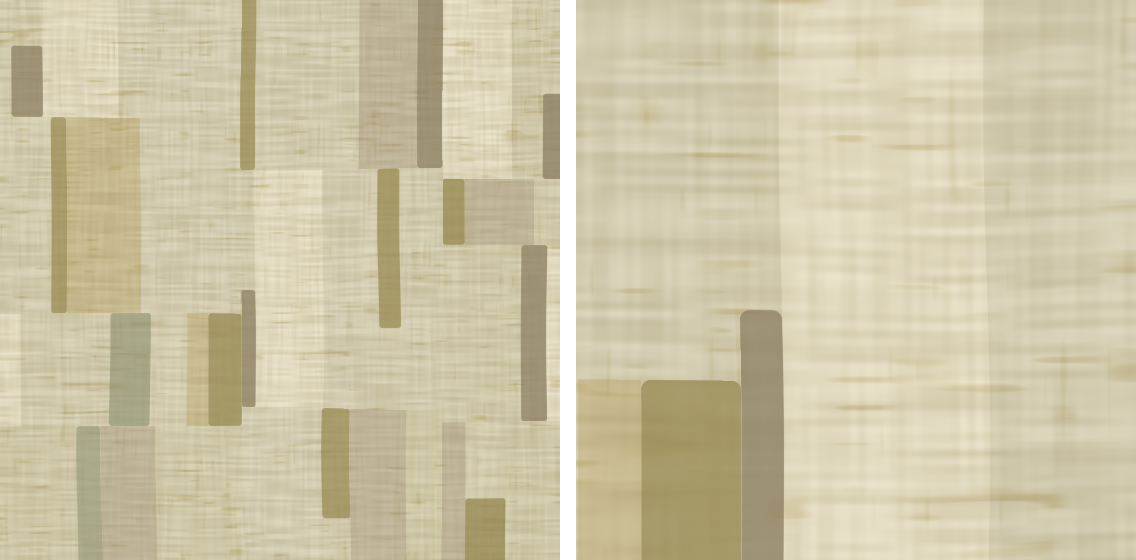
Left, the full canvas; right, a detail of the centre.
Reproduce this pattern procedurally as a WebGL 1 fragment shader.

```glsl
precision highp float;
// Patchwork of upright muted colour blocks on woven linen cloth.

#define SEED 4.0
#define ROW_JITTER 0.6
#define CORNER 0.006
#define WARP_AMOUNT 0.006
#define THREADS 210.0
#define WEFT_CONTRAST 0.085
#define WARP_CONTRAST 0.045
#define SLUB_STRENGTH 0.75
#define SHORT_SHARE 0.3

uniform vec2 u_resolution;

const vec3 GROUND = vec3(0.815, 0.785, 0.665);
const vec3 CREAM  = vec3(0.875, 0.842, 0.735);
const vec3 GREIGE = vec3(0.745, 0.703, 0.590);
const vec3 TAN    = vec3(0.775, 0.722, 0.552);
const vec3 TAUPE  = vec3(0.622, 0.577, 0.462);
const vec3 OLIVE  = vec3(0.645, 0.597, 0.405);
const vec3 SAGE   = vec3(0.655, 0.652, 0.525);

float hash(vec2 p) {
  vec3 q = fract(vec3(p.xyx) * 0.1031 + SEED * 0.137);
  q += dot(q, q.yzx + 33.33);
  return fract((q.x + q.y) * q.z);
}

float noise(vec2 p) {
  vec2 i = floor(p), f = fract(p);
  f = f * f * (3.0 - 2.0 * f);
  return mix(mix(hash(i), hash(i + vec2(1.0, 0.0)), f.x),
             mix(hash(i + vec2(0.0, 1.0)), hash(i + 1.0), f.x), f.y);
}

// Coverage of a box with rounded corners, given two opposite corners.
float block(vec2 p, vec2 lo, vec2 hi, float radius) {
  vec2 d = abs(p - 0.5 * (lo + hi)) - 0.5 * (hi - lo) + radius;
  float dist = length(max(d, 0.0)) + min(max(d.x, d.y), 0.0) - radius;
  float soft = 0.8 / min(u_resolution.x, u_resolution.y);
  return 1.0 - smoothstep(-soft, soft, dist);
}

// Outer edges lie beyond the canvas so that blocks run off it.
float columnEdge(float k) {
  return k < 0.5 ? -0.04 : k < 1.5 ? 0.43 : k < 2.5 ? 0.79 : 1.04;
}

float rowEdge(float column, float k, float rows) {
  if (k < 0.5) return -0.05;
  if (k > rows - 0.5) return 1.05;
  return (k + ROW_JITTER * (hash(vec2(column * 7.0 + 3.0, k + 20.0)) - 0.5)) / rows;
}

vec3 darkColor(float u) {
  return u < 0.42 ? TAUPE : u < 0.84 ? OLIVE : SAGE;
}

vec3 middleColor(float u) {
  return u < 0.38 ? CREAM : u < 0.74 ? GREIGE : TAN;
}

vec3 patchwork(vec2 p) {
  // Find the column and row that hold this point.
  float column = step(columnEdge(1.0), p.x) + step(columnEdge(2.0), p.x);
  float rows = column == 1.0 ? 3.0 : 4.0;
  float row = 0.0;
  for (int k = 1; k < 4; k++)
    if (float(k) < rows) row += step(rowEdge(column, float(k), rows), p.y);
  float bottom = rowEdge(column, row, rows);
  float top = rowEdge(column, row + 1.0, rows);
  float left = columnEdge(column), end = columnEdge(column + 1.0);
  float cell = column * 16.0 + row * 4.0;

  // Lay stripes from left to right: ground, dark and middle in shuffled threes.
  vec3 color = GROUND;
  for (int i = 0; i < 15; i++) {
    if (left >= end) break;
    float n = float(i), triple = floor(n / 3.0);
    vec2 id = vec2(cell + 5.0, n + 40.0);
    float turn = hash(vec2(cell + 90.0, triple)) < 0.5 ? 1.0 : 2.0;
    float start = floor(3.0 * hash(vec2(cell + 150.0, 11.0)));
    float kind = mod(mod(n, 3.0) * turn + start, 3.0);
    float u = fract((cell + triple) * 0.618034 + SEED * 0.21);
    float width = kind < 0.5 ? 0.12 : kind < 1.5 ? 0.043 : 0.08;
    float right = left + width * mix(0.45, 1.7, hash(id));
    if (end - right < 0.02) right = end;

    vec2 lo = vec2(left, bottom), hi = vec2(right, top);
    float tint = hash(id + 200.0) - 0.5;
    vec3 paint = GROUND + tint * vec3(0.02, 0.02, 0.045);
    if (kind > 1.5) paint = middleColor(u);
    else if (kind > 0.5) {
      paint = darkColor(u) + tint * 0.03;
      float cut = mix(bottom, top, 0.3 + 0.4 * hash(id + 300.0));
      float choice = hash(id + 400.0);
      if (choice < SHORT_SHARE * 0.5) lo.y = cut;
      else if (choice < SHORT_SHARE) hi.y = cut;
    }
    float radius = kind == 1.0 ? CORNER : 0.0;
    color = mix(color, paint, block(p, lo, hi, radius));
    left = right;
  }
  return color;
}

// Wavering threads, with stray yellow slubs, fainter on dark paint.
vec3 weave(vec3 color, vec2 p) {
  vec2 q = p + 0.005 * vec2(noise(p * vec2(14.0, 8.0)), noise(p.yx * vec2(14.0, 9.0)));
  float weft = noise(q * vec2(16.0, THREADS)) - 0.5;
  float warp = noise(q * vec2(THREADS, 12.0) + 70.0) - 0.5;
  float patches = smoothstep(0.4, 0.8, noise(p * vec2(28.0, 36.0) + 9.0));
  float slub = smoothstep(0.68, 0.95, noise(q * vec2(24.0, 180.0) + 31.0));
  slub += 0.5 * smoothstep(0.75, 0.97, noise(q * vec2(180.0, 22.0) + 57.0));
  float show = mix(0.3, 1.0, smoothstep(0.58, 0.82, color.g));
  vec3 thread = (weft * WEFT_CONTRAST + warp * WARP_CONTRAST) * vec3(0.85, 0.95, 1.2);
  return color + show * (thread - SLUB_STRENGTH * slub * patches * vec3(0.08, 0.10, 0.17));
}

void main() {
  vec2 p = gl_FragCoord.xy / u_resolution;
  vec2 drift = vec2(noise(p * 5.0 + 13.0), noise(p * 4.0 + 47.0)) - 0.5;
  gl_FragColor = vec4(weave(patchwork(p + WARP_AMOUNT * drift), p), 1.0);
}
```
